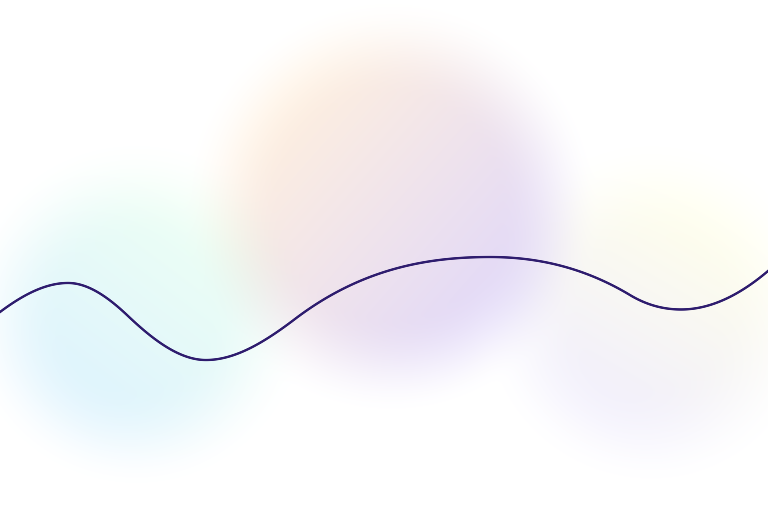
Give the GLSL for this background, as a WebGL 1 fragment shader.

```glsl
precision highp float;
uniform vec2 u_resolution;

// Soft disc whose tint runs from one colour to another along a direction
vec3 softDisc(vec2 p, vec2 center, float radius, float blur, vec2 direction, vec3 startTint, vec3 endTint) {
  vec2 offset = p - center;
  float along = clamp(0.5 + 0.5 * dot(offset, normalize(direction)) / radius, 0.0, 1.0);
  float mask = 1.0 - smoothstep(radius - blur, radius + blur, length(offset));
  return mix(vec3(1.0), mix(startTint, endTint, along), mask);
}

// Cubic Hermite span between knots holding (x, height, slope)
float span(float x, vec3 a, vec3 b) {
  float width = b.x - a.x;
  float t = (x - a.x) / width;
  float s = 1.0 - t;
  return mix(a.y, b.y, t * t * (3.0 - 2.0 * t))
       + width * t * s * (a.z * s - b.z * t);
}

float waveHeight(float x) {
  vec3 start = vec3(0.0, 0.2552, 0.75);
  vec3 crest = vec3(0.0885, 0.293, 0.0);
  vec3 fall = vec3(0.1667, 0.25, -0.95);
  vec3 trough = vec3(0.2682, 0.1927, 0.0);
  vec3 rise = vec3(0.3841, 0.2461, 0.76);
  vec3 summit = vec3(0.638, 0.3268, 0.0);
  vec3 descent = vec3(0.8203, 0.2773, -0.6);
  vec3 dip = vec3(0.8867, 0.2585, 0.0);
  vec3 finish = vec3(1.0, 0.3086, 0.85);
  if (x < crest.x) return span(x, start, crest);
  if (x < fall.x) return span(x, crest, fall);
  if (x < trough.x) return span(x, fall, trough);
  if (x < rise.x) return span(x, trough, rise);
  if (x < summit.x) return span(x, rise, summit);
  if (x < descent.x) return span(x, summit, descent);
  if (x < dip.x) return span(x, descent, dip);
  return span(x, dip, finish);
}

void main() {
  // Canvas width is one unit
  float pixel = 1.0 / u_resolution.x;
  vec2 p = gl_FragCoord.xy * pixel;

  // Overlapping pastel glows on white
  vec3 color = vec3(1.0);
  color *= softDisc(p, vec2(0.178, 0.254), 0.163, 0.068, vec2(0.6, 0.8),
                    vec3(0.865, 0.95, 0.995), vec3(0.93, 1.0, 0.955));
  color *= softDisc(p, vec2(0.508, 0.393), 0.208, 0.065, vec2(0.75, -0.66),
                    vec3(1.0, 0.94, 0.87), vec3(0.88, 0.845, 0.975));
  color *= softDisc(p, vec2(0.848, 0.254), 0.16, 0.07, vec2(0.5, 0.87),
                    vec3(0.94, 0.93, 0.99), vec3(1.0, 1.0, 0.92));

  // Wave line, with vertical distance corrected by its slope
  float slope = (waveHeight(p.x + 0.001) - waveHeight(p.x - 0.001)) / 0.002;
  float dist = abs(p.y - waveHeight(p.x)) / sqrt(1.0 + slope * slope);
  float line = 1.0 - smoothstep(-0.5 * pixel, 0.5 * pixel, dist - 0.0016);
  color = mix(color, vec3(0.18, 0.11, 0.43), line);

  gl_FragColor = vec4(color, 1.0);
}
```
